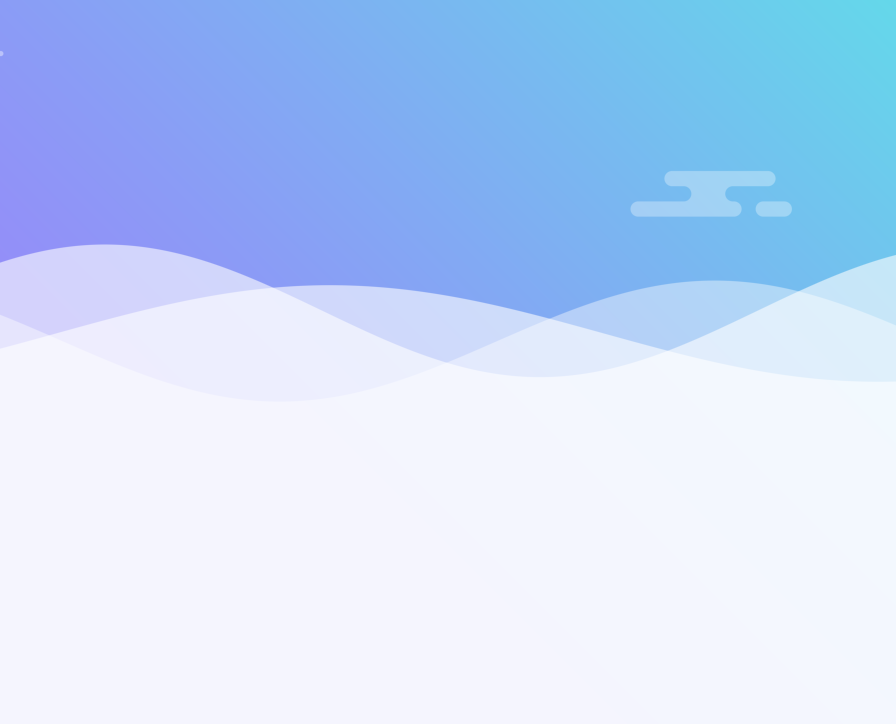
Reproduce this background procedurally as a WebGL 2 fragment shader.

```glsl
#version 300 es
precision highp float;
// A diagonal violet-to-cyan sky with a small pill-shaped cloud, over which
// three translucent white cosine waves overlap and brighten the lower half.
// Lengths are in canvas heights, with the origin at the lower left.

uniform vec2 u_resolution;
out vec4 outColor;

// Sky gradient, measured along x + y
const vec3 VIOLET = vec3(0.576, 0.561, 0.973);
const vec3 CYAN = vec3(0.392, 0.847, 0.918);
const float SKY_START = 0.638;
const float SKY_SPAN = 1.599;
const float SKY_CURVE = 1.15;

// Waves: crest x, wavenumber, mid height, amplitude
const vec4 WAVES[3] = vec4[3](
  vec4(0.1450, 5.230, 0.5707, 0.0916),
  vec4(0.4557, 4.151, 0.5394, 0.0667),
  vec4(0.9871, 5.230, 0.5289, 0.0836)
);
const float WAVE_ALPHA[3] = float[3](0.6, 0.6, 0.42);

// Cloud: bars share one radius, which is also the unit of its layout
const vec2 CLOUD_CENTER = vec2(0.9783, 0.7323);
const float CLOUD_RADIUS = 0.0105;
const float CLOUD_ALPHA = 0.32;

// Tip of a thin streak entering from the left edge
const vec2 STREAK_END = vec2(0.0012, 0.926);
const float STREAK_RADIUS = 0.0035;
const float STREAK_ALPHA = 0.4;

// Horizontal pill whose cap centres run from x0 to x1 at height y
float pill(vec2 p, float x0, float x1, float y, float radius) {
  return length(p - vec2(clamp(p.x, x0, x1), y)) - radius;
}

float box(vec2 p, vec2 halfSize) {
  vec2 d = abs(p) - halfSize;
  return length(max(d, 0.0)) + min(max(d.x, d.y), 0.0);
}

// Two offset bars joined by a neck with round notches, plus a short pill
float cloud(vec2 p) {
  float upper = pill(p, -4.77, 7.85, 2.0, 1.0);
  float lower = pill(p, -9.23, 3.38, -2.0, 1.0);
  float drop = pill(p, 7.23, 10.0, -2.0, 1.0);
  float notch = length(vec2(abs(p.x) - 3.23, p.y)) - 1.0;
  float neck = max(box(p, vec2(3.23, 1.5)), -notch);
  return min(min(upper, lower), min(drop, neck));
}

// Signed distance to a wave, negative below its crest line
float waveDistance(vec2 p, vec4 wave) {
  float phase = (p.x - wave.x) * wave.y;
  float slope = wave.w * wave.y * sin(phase);
  return (p.y - wave.z - wave.w * cos(phase)) / sqrt(1.0 + slope * slope);
}

// Antialiased fill of a signed distance
float coverage(float d, float pixel) {
  return 1.0 - smoothstep(-0.75 * pixel, 0.75 * pixel, d);
}

void main() {
  float pixel = 1.0 / u_resolution.y;
  vec2 p = gl_FragCoord.xy * pixel;

  // Sky
  float t = clamp((p.x + p.y - SKY_START) / SKY_SPAN, 0.0, 1.0);
  vec3 color = mix(VIOLET, CYAN, pow(t, SKY_CURVE));

  // Cloud and streak
  float cloudDist = cloud((p - CLOUD_CENTER) / CLOUD_RADIUS) * CLOUD_RADIUS;
  color = mix(color, vec3(1.0), CLOUD_ALPHA * coverage(cloudDist, pixel));
  float streakDist = pill(p, -1.0, STREAK_END.x, STREAK_END.y, STREAK_RADIUS);
  color = mix(color, vec3(1.0), STREAK_ALPHA * coverage(streakDist, pixel));

  // Overlapping waves
  for (int i = 0; i < 3; i++) {
    float fill = coverage(waveDistance(p, WAVES[i]), pixel);
    color = mix(color, vec3(1.0), WAVE_ALPHA[i] * fill);
  }

  outColor = vec4(color, 1.0);
}
```
